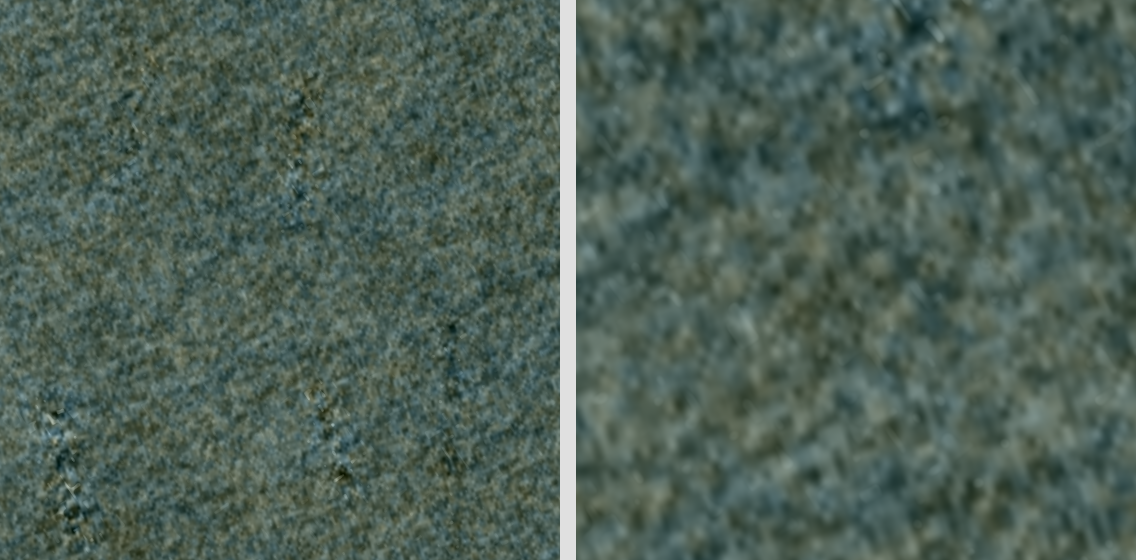
Left, the full canvas; right, a detail of the centre.
Reproduce this texture procedurally as a Shadertoy shader.

```glsl
// Grey-green slate with fine mottled grain, slanting streaks and broken dark cracks.

float hash(vec2 p) {
    vec3 q = fract(p.xyx * vec3(0.1031, 0.1030, 0.0973));
    q += dot(q, q.yzx + 33.33);
    return fract((q.x + q.y) * q.z);
}

// Smooth value noise centred on zero
float noise(vec2 p) {
    vec2 i = floor(p), f = fract(p);
    f = f * f * (3.0 - 2.0 * f);
    float low = mix(hash(i), hash(i + vec2(1, 0)), f.x);
    float high = mix(hash(i + vec2(0, 1)), hash(i + vec2(1, 1)), f.x);
    return mix(low, high, f.y) - 0.5;
}

vec2 rotate(vec2 p, float angle) {
    float c = cos(angle), s = sin(angle);
    return vec2(c * p.x + s * p.y, c * p.y - s * p.x);
}

float segmentDistance(vec2 p, vec2 a, vec2 b) {
    vec2 ab = b - a;
    return length(p - a - ab * clamp(dot(p - a, ab) / dot(ab, ab), 0.0, 1.0));
}

// x: dark crack core, y: loose rubble around it
vec2 cracks(vec2 p) {
    vec4 lines[5] = vec4[5](
        vec4(0.54, 0.84, 0.535, 0.62), vec4(0.09, 0.27, 0.14, 0.05),
        vec4(0.57, 0.29, 0.62, 0.14), vec4(0.26, 0.88, 0.22, 0.67),
        vec4(0.80, 0.41, 0.82, 0.05));
    float strength[5] = float[5](0.8, 1.0, 0.9, 0.4, 0.45);
    vec2 warped = p + 0.022 * vec2(noise(p * 24.0), noise(p * 24.0 + 70.0));
    vec2 mask = vec2(0.0);
    for (int i = 0; i < 5; i++) {
        float d = segmentDistance(warped, lines[i].xy, lines[i].zw);
        vec2 falloff = vec2(exp(-d * d / 0.00011), exp(-d * d / 0.0011));
        mask = max(mask, strength[i] * falloff);
    }
    mask.x *= smoothstep(-0.25, 0.2, noise(p * 32.0 + 15.0));
    return mask;
}

void mainImage(out vec4 fragColor, in vec2 fragCoord) {
    vec2 p = fragCoord / iResolution.y;
    vec2 bent = p + 0.012 * vec2(noise(p * 9.0), noise(p * 9.0 + 40.0));
    vec2 slant = rotate(bent, 0.45);

    // Upright grain, fine grit, slanting streaks and broad shading
    float tone = 0.17 * noise(rotate(bent, -0.25) * vec2(112.0, 76.0));
    tone += 0.16 * noise(rotate(p, 0.3) * vec2(185.0, 145.0) + 31.0);
    tone += 0.11 * noise(slant * vec2(32.0, 88.0) + 57.0);
    tone += 0.05 * noise(slant * vec2(6.0, 26.0) + 83.0);
    tone += 0.04 * noise(p * 5.0 + 11.0);

    // Cracks with dark cores and contrasty rubble
    vec2 crack = cracks(p);
    tone *= 1.0 + 0.7 * crack.y;
    tone -= 0.13 * crack.x;

    // Pale mineral flecks, denser beside the cracks
    float fleck = noise(rotate(p, 0.6) * vec2(115.0, 95.0) + 140.0);
    tone += (0.05 + 0.16 * crack.y) * smoothstep(0.27, 0.46, fleck);

    // Drift between olive brown and blue teal
    float warmth = 0.09 * noise(rotate(p, 0.5) * vec2(75.0, 65.0) + 210.0)
                 + 0.06 * noise(slant * vec2(9.0, 16.0) + 260.0);
    warmth *= 1.0 + 0.8 * crack.y;

    vec3 slate = vec3(0.298, 0.368, 0.328);
    vec3 color = slate + tone * vec3(1.0, 1.0, 1.03) + warmth * vec3(0.6, 0.0, -0.75);
    fragColor = vec4(clamp(color, 0.0, 1.0), 1.0);
}
```
